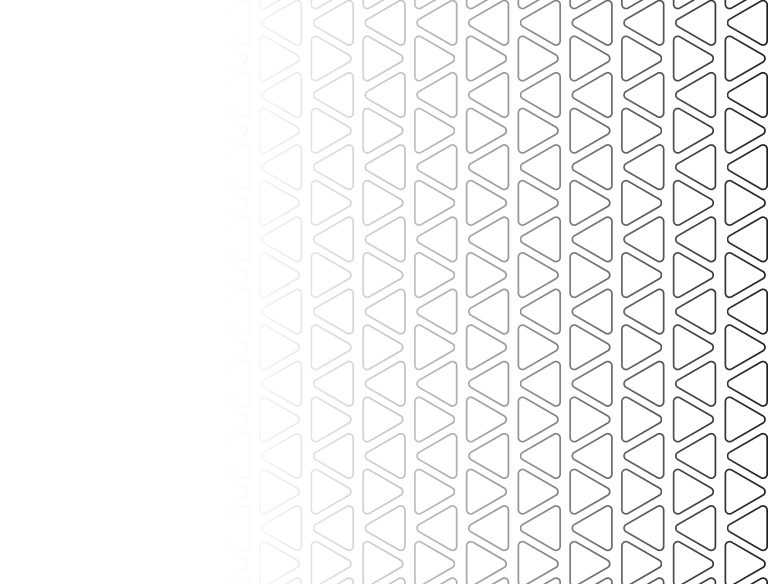
This pattern is drawn by a Shadertoy shader. Its source:

```glsl
// Outlined rounded triangles in interlocking columns, pointing right and left by turns.
// Each direction is one repeated cell holding a triangle distance function;
// the ink fades from near black at the right to white on the left.

#define PITCH vec2(0.06738, 0.0940)         // cell size, in canvas widths
#define RIGHT_CENTRE vec2(0.9635, 0.0762)   // one right-pointing centroid, y down
#define LEFT_CENTRE vec2(0.9799, 0.0297)    // one left-pointing centroid, y down
#define HALF_SIDE 0.02344
#define CORNER_RADIUS 0.00547
#define HALF_STROKE 0.0011
#define FADE_START 0.285
#define FADE_POWER 1.2
#define INK_STRENGTH 0.88

// Signed distance to an equilateral triangle whose apex points along +x
float triangleDistance(vec2 p, float halfSide) {
    const float k = sqrt(3.0);
    vec2 q = vec2(abs(p.y) - halfSide, p.x + halfSide / k);
    if (q.x + k * q.y > 0.0) q = vec2(q.x - k * q.y, -k * q.x - q.y) * 0.5;
    q.x -= clamp(q.x, -2.0 * halfSide, 0.0);
    return -length(q) * sign(q.y);
}

// Distance to the outline of the repeated triangles; facing is +1 or -1
float outlineDistance(vec2 p, vec2 centre, float facing) {
    vec2 cell = (fract((p - centre) / PITCH + 0.5) - 0.5) * PITCH;
    cell.x *= facing;
    return abs(triangleDistance(cell, HALF_SIDE) - CORNER_RADIUS);
}

void mainImage(out vec4 fragColor, in vec2 fragCoord) {
    // Canvas widths, measured from the top left
    vec2 p = vec2(fragCoord.x, iResolution.y - fragCoord.y) / iResolution.x;
    float pixel = 1.0 / iResolution.x;

    // Nearest outline of both directions, one pixel of smoothing
    float d = min(outlineDistance(p, RIGHT_CENTRE, 1.0),
                  outlineDistance(p, LEFT_CENTRE, -1.0));
    float stroke = clamp((HALF_STROKE - d) / pixel + 0.5, 0.0, 1.0);

    // Horizontal fade of the ink into the white ground
    float fade = clamp((p.x - FADE_START) / (1.0 - FADE_START), 0.0, 1.0);
    float ink = INK_STRENGTH * pow(fade, FADE_POWER);
    fragColor = vec4(vec3(1.0 - ink * stroke), 1.0);
}
```
